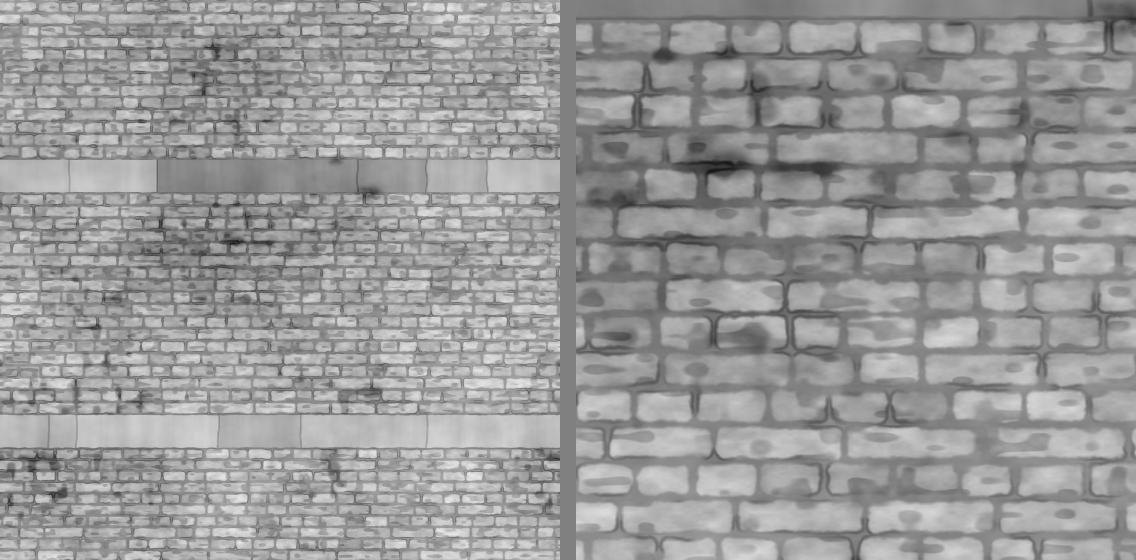
Left: the whole. Right: its middle third, enlarged.
Write a WebGL 2 fragment shader that draws this texture.

```glsl
#version 300 es
precision highp float;
// Weathered grey brick wall, alternating header and stretcher courses, with two smooth stone bands.
uniform vec2 u_resolution;
out vec4 fragColor;

const float UPPER_BASE = 0.655;      // underside of the upper band
const float BAND_HEIGHT = 0.0615;
const float MID_HEIGHT = 0.3945;     // brickwork between the bands
const float MID_COURSES = 18.0;
const float OUTER_COURSES = 23.0;    // brickwork that wraps over the top edge
const float COURSE_SQUEEZE = 0.07;
const float STRETCHERS = 13.0;       // bricks across a stretcher course
const float JOINT = 0.0046;
const float CORNER = 0.0036;
const float EDGE_SOFTNESS = 0.0014;
const float MORTAR_TONE = 0.535;
const float BRICK_TONE = 0.685;

// Stone joints from left to right, and the tone left of each joint
const int STONES = 6;
const float UPPER_JOINTS[STONES] = float[](0.124, 0.28, 0.638, 0.762, 0.87, 1.0);
const float UPPER_TONES[STONES] = float[](0.73, 0.74, 0.58, 0.57, 0.65, 0.73);
const float LOWER_JOINTS[STONES] = float[](0.087, 0.137, 0.39, 0.538, 0.762, 1.0);
const float LOWER_TONES[STONES] = float[](0.73, 0.73, 0.76, 0.67, 0.71, 0.73);

// Stains: centre, radius, darkness (negative is bleached)
const int STAINS = 10;
const vec4 STAIN[STAINS] = vec4[](
  vec4(0.31, 0.54, 0.06, 0.08), vec4(0.48, 0.55, 0.13, 0.08),
  vec4(0.40, 0.92, 0.10, 0.06), vec4(0.64, 0.93, 0.07, 0.06),
  vec4(0.05, 0.87, 0.06, 0.06), vec4(0.66, 0.655, 0.011, 0.30),
  vec4(0.60, 0.712, 0.006, 0.25), vec4(0.10, 0.35, 0.12, -0.04),
  vec4(0.60, 0.15, 0.11, -0.05), vec4(0.90, 0.32, 0.15, -0.03));

float hash(vec2 p) {
  vec3 q = fract(vec3(p.xyx) * vec3(0.1031, 0.1030, 0.0973));
  q += dot(q, q.yzx + 33.33);
  return fract((q.x + q.y) * q.z);
}

// Value noise that tiles over the canvas
float noise(vec2 uv, vec2 freq) {
  vec2 p = uv * freq, i = floor(p), f = p - i;
  f = f * f * (3.0 - 2.0 * f);
  vec2 a = mod(i, freq), b = mod(i + 1.0, freq);
  return mix(mix(hash(a), hash(vec2(b.x, a.y)), f.x),
             mix(hash(vec2(a.x, b.y)), hash(b), f.x), f.y);
}

float fbm(vec2 uv, vec2 freq) {
  float sum = 0.0, gain = 0.5;
  for (int k = 0; k < 4; k++) {
    sum += gain * noise(uv, freq);
    freq *= 2.0;
    gain *= 0.5;
  }
  return sum / 0.9375;
}

float roundBox(vec2 p, vec2 halfSize, float r) {
  vec2 q = abs(p) - halfSize + r;
  return length(max(q, 0.0)) + min(max(q.x, q.y), 0.0) - r;
}

float jointShift(float id, float count, float row) {
  return (hash(vec2(mod(id, count) + 7.0, row * 3.0 + 11.0)) - 0.5) * 0.26;
}

// Returns distance to the brick edge and a random value per brick
vec2 brick(float x, float course, float courseHeight, float seed) {
  float row = floor(course) + seed;
  float count = mod(floor(course), 2.0) < 0.5 ? 2.0 * STRETCHERS : STRETCHERS;
  x = x * count + hash(vec2(row, 5.0)) * 0.5;
  float id = floor(x);
  if (x < id + jointShift(id, count, row)) id -= 1.0;
  else if (x > id + 1.0 + jointShift(id + 1.0, count, row)) id += 1.0;
  float left = id + jointShift(id, count, row);
  float right = id + 1.0 + jointShift(id + 1.0, count, row);
  float rnd = hash(vec2(mod(id, count) + 40.0, row + 3.0));
  // some stretchers are replaced by two headers
  if (count == STRETCHERS && rnd < 0.16) {
    float middle = 0.5 * (left + right);
    if (x < middle) right = middle;
    else { left = middle; rnd = fract(rnd * 17.0); }
  }
  vec2 p = vec2((x - 0.5 * (left + right)) / count, (fract(course) - 0.5) * courseHeight);
  vec2 halfSize = 0.5 * (vec2((right - left) / count, courseHeight) - JOINT);
  return vec2(roundBox(p, halfSize, CORNER), rnd);
}

void main() {
  vec2 uv = gl_FragCoord.xy / u_resolution;
  float soft = max(EDGE_SOFTNESS, 0.7 / u_resolution.y);
  float wobble = fbm(uv, vec2(90.0, 110.0)) - 0.5;
  float grain = fbm(uv, vec2(70.0, 130.0)) - 0.5;
  float cloud = fbm(uv, vec2(5.0, 6.0)) - 0.5;
  float down = fract(UPPER_BASE - uv.y);
  float outerHeight = 1.0 - MID_HEIGHT - 2.0 * BAND_HEIGHT;
  float outerDown = down - MID_HEIGHT - BAND_HEIGHT;
  float tone = MORTAR_TONE + 0.12 * grain;

  bool lower = down >= MID_HEIGHT && outerDown < 0.0;
  bool upper = outerDown >= outerHeight;
  if (lower || upper) {
    // Stone bands
    float fromTop = lower ? down - MID_HEIGHT : outerDown - outerHeight;
    float x = uv.x + 0.004 * (noise(uv, vec2(8.0, 50.0)) - 0.5);
    float stone = 0.73, gap = 1.0;
    for (int k = STONES - 1; k >= 0; k--) {
      float joint = lower ? LOWER_JOINTS[k] : UPPER_JOINTS[k];
      if (x < joint) stone = lower ? LOWER_TONES[k] : UPPER_TONES[k];
      if (k < STONES - 1) gap = min(gap, abs(x - joint));
    }
    stone += 0.10 * (fbm(uv, vec2(50.0, 5.0)) - 0.5) + 0.10 * (fbm(uv, vec2(24.0, 30.0)) - 0.5);
    stone -= 0.13 * (1.0 - smoothstep(0.0006, 0.0006 + 1.5 * soft, gap));
    float inset = min(fromTop, BAND_HEIGHT - fromTop) - 0.0016 + 0.003 * wobble;
    tone = mix(tone - 0.07, stone, smoothstep(-soft, soft, inset));
  } else {
    // Brick courses
    bool mid = down < MID_HEIGHT;
    float s = outerDown / outerHeight;
    float course = mid ? down / MID_HEIGHT * MID_COURSES
                       : OUTER_COURSES * (s + COURSE_SQUEEZE * s * (1.0 - s));
    float height = mid ? MID_HEIGHT / MID_COURSES
                       : outerHeight / OUTER_COURSES / (1.0 + COURSE_SQUEEZE * (1.0 - 2.0 * s));
    vec2 b = brick(uv.x, course, height, mid ? 0.0 : 50.0);
    float d = b.x + 0.0045 * wobble;
    float face = BRICK_TONE + 0.13 * (b.y - 0.5) + 0.24 * grain;
    face -= 0.14 * smoothstep(0.62, 0.8, noise(uv, vec2(64.0, 150.0)));
    face += 0.03 * smoothstep(0.0, -0.005, d);
    tone = mix(tone, face, smoothstep(soft, -soft, d));
    // dark crevices along parts of the joints
    float crevice = smoothstep(0.5, 0.8, noise(uv, vec2(48.0, 96.0)));
    tone -= 0.13 * crevice * smoothstep(0.0022, 0.0, abs(d - 0.0008));
    // pits and soot blotches
    float pit = smoothstep(0.72, 0.95, noise(uv, vec2(52.0, 60.0)) + 0.35 * cloud);
    tone -= 0.19 * pit * smoothstep(-0.08, 0.14, cloud + 0.4 * grain);
  }

  // Broad weathering
  tone -= 0.20 * cloud;
  for (int k = 0; k < STAINS; k++) {
    vec2 offset = fract(uv - STAIN[k].xy + 0.5) - 0.5;
    offset = offset * vec2(0.6, 1.0) / STAIN[k].z;
    tone -= STAIN[k].w * exp(-dot(offset, offset)) * (1.0 + 1.2 * wobble);
  }
  fragColor = vec4(vec3(clamp(tone, 0.0, 1.0)), 1.0);
}
```
